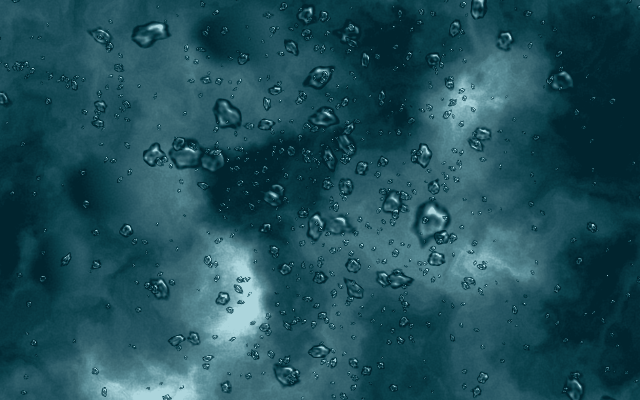
Reproduce this texture procedurally as a WebGL 1 fragment shader.

```glsl
precision highp float;
// Air bubbles drifting under water in front of stormy teal clouds of light.
uniform vec2 u_resolution;

vec2 hash2(vec2 p) {
  vec3 a = fract(p.xyx * vec3(0.1031, 0.1030, 0.0973));
  a += dot(a, a.yzx + 33.33);
  return fract((a.xx + a.yz) * a.zy);
}

float corner(vec2 cell, vec2 offset) {
  return dot(hash2(cell + 71.0) * 2.0 - 1.0, offset);
}

float gradientNoise(vec2 p) {
  vec2 i = floor(p), f = p - i, e = vec2(1.0, 0.0);
  vec2 u = f * f * f * (f * (f * 6.0 - 15.0) + 10.0);
  return mix(mix(corner(i, f), corner(i + e, f - e), u.x),
             mix(corner(i + e.yx, f - e.yx), corner(i + 1.0, f - 1.0), u.x), u.y);
}

float fbm(vec2 p) {
  float sum = 0.0, amplitude = 0.6;
  for (int i = 0; i < 6; i++) {
    sum += amplitude * gradientNoise(p);
    p = mat2(1.6, 1.2, -1.2, 1.6) * p + 9.7;
    amplitude *= 0.56;
  }
  return sum;
}

float glow(vec2 p, vec2 center, vec2 size) {
  vec2 q = (p - center) / size;
  return exp(-dot(q, q));
}

float segmentDistance(vec2 p, vec2 a, vec2 b) {
  vec2 along = b - a;
  return length(p - a - along * clamp(dot(p - a, along) / dot(along, along), 0.0, 1.0));
}

// Brightness of the water: broad lights and shadows with torn cloud edges.
float cloudTone(vec2 p) {
  vec2 warp = vec2(fbm(p * 3.0 + 4.0), fbm(p * 3.0 + 23.0));
  vec2 q = p + 0.2 * warp;
  float light = 0.75 * glow(q, vec2(0.58, 0.27), vec2(0.07, 0.17))
    + 0.75 * glow(q, vec2(0.36, 0.02), vec2(0.19, 0.09))
    + 0.30 * glow(q, vec2(0.66, 0.12), vec2(0.20, 0.12))
    + 0.36 * glow(q, vec2(0.41, 0.56), vec2(0.09, 0.12))
    + 0.35 * glow(q, vec2(0.42, 0.87), vec2(0.20, 0.09))
    + 0.55 * glow(q, vec2(1.18, 0.73), vec2(0.13, 0.19))
    + 0.38 * glow(q, vec2(1.10, 0.36), vec2(0.24, 0.17));
  float shadow = 0.32 * smoothstep(1.15, 0.65, length((q - vec2(0.72, 0.51)) / vec2(0.19, 0.16)))
    + 0.34 * glow(q, vec2(0.96, 0.84), vec2(0.13, 0.20))
    + 0.36 * glow(q, vec2(1.52, 0.55), vec2(0.24, 0.40))
    + 0.30 * glow(q, vec2(0.03, 0.42), vec2(0.20, 0.42));
  return 0.34 + light - shadow + 0.85 * fbm(q * 3.6 + 0.6 * warp + 11.0);
}

// Chance of a bubble: a central plume plus thin strings of fine bubbles.
float bubbleDensity(vec2 p, float fineness) {
  float path = min(segmentDistance(p, vec2(0.0, 0.84), vec2(0.27, 0.77)),
                   segmentDistance(p, vec2(0.27, 0.92), vec2(0.32, 0.70)));
  path = min(path, segmentDistance(p, vec2(0.52, 0.62), vec2(0.90, 0.60)));
  float plume = 0.08 + 0.60 * glow(p, vec2(0.86, 0.50), vec2(0.36, 0.55));
  return plume * mix(0.85, 0.65, fineness) + fineness * smoothstep(0.025, 0.008, path);
}

// One lumpy glass bubble: dark outline, folded core, pale crescents.
float addBubble(float tone, vec2 offset, vec2 radii, float angle, float soft, vec2 seed) {
  float c = cos(angle), s = sin(angle);
  vec2 q = mat2(c, -s, s, c) * offset / radii;
  if (dot(q, q) > 4.0) return tone;
  float d = length(q) + 0.6 * gradientNoise(q * 1.1 + seed);
  float mask = 1.0 - smoothstep(1.0 - soft, 1.0 + soft, d);
  float facing = dot(offset / (length(offset) + 0.0001), vec2(0.5, 0.866));
  float crescent = exp(-pow((d - 0.6) / 0.18, 2.0));
  float folds = gradientNoise(q * 2.3 + seed + 17.0);
  float glass = mix(tone, 0.30, 0.5) - 0.06 + 0.9 * folds - 0.42 * smoothstep(0.6, 0.92, d)
    + crescent * (0.75 * smoothstep(0.2, 0.95, facing) + 0.35 * smoothstep(0.5, 1.0, -facing));
  return mix(tone, max(glass, -0.1), mask * 0.92);
}

// A jittered grid of bubbles; fineness runs from 0 (large) to 1 (tiny).
float addBubbleLayer(float tone, vec2 p, float cells, float fineness, float pixel) {
  for (int i = 0; i < 9; i++) {
    float k = float(i), row = floor((k + 0.5) / 3.0);
    vec2 cell = floor(p * cells) + vec2(k - 3.0 * row, row) - 1.0;
    vec2 seed = cell + floor(cells * 7.0);
    vec2 pick = hash2(seed), shape = hash2(seed + 31.0);
    vec2 center = (cell + 0.1 + 0.8 * hash2(seed + 57.0)) / cells;
    if (pick.x > bubbleDensity(center, fineness)) continue;
    float radius = mix(0.13, 0.36, pow(pick.y, 1.5)) / cells;
    float soft = max(mix(0.08, 0.4, pow(shape.y, 4.0)), pixel / radius);
    vec2 radii = radius * vec2(1.0, mix(0.5, 0.95, shape.x));
    tone = addBubble(tone, p - center, radii, shape.y * 6.28, soft, seed);
  }
  return tone;
}

// Close bubbles out of focus, dark on the left and pale on the right.
float addDefocused(float tone, vec2 p) {
  for (int i = 0; i < 3; i++) {
    float k = float(i);
    vec2 center = vec2(0.15 - 0.005 * k + 0.115 * k * k, 0.34 + 0.095 * (k + k * k));
    vec2 q = (p - center) / vec2(0.07 + 0.025 * k, 0.085);
    float mask = 1.0 - smoothstep(0.6, 1.2, length(q) + 0.5 * gradientNoise(q + k * 5.3));
    tone = mix(tone, 0.15 + 0.4 * q.x + 0.1 * q.y, mask * 0.9);
  }
  return tone;
}

vec3 waterColor(float tone) {
  float t = tone * 5.0;
  vec3 color = mix(vec3(0.01, 0.16, 0.20), vec3(0.04, 0.25, 0.29), clamp(t, -0.2, 1.0));
  color = mix(color, vec3(0.14, 0.33, 0.38), clamp(t - 1.0, 0.0, 1.0));
  color = mix(color, vec3(0.24, 0.42, 0.46), clamp(t - 2.0, 0.0, 1.0));
  color = mix(color, vec3(0.35, 0.55, 0.59), clamp(t - 3.0, 0.0, 1.0));
  return mix(color, vec3(0.60, 0.77, 0.80), clamp(t - 4.0, 0.0, 1.3));
}

void main() {
  vec2 p = gl_FragCoord.xy / u_resolution.y;
  float tone = addDefocused(cloudTone(p), p);
  for (int i = 0; i < 5; i++) {
    float level = float(i);
    tone = addBubbleLayer(tone, p, 6.0 * pow(1.6, level), level / 4.0, 1.0 / u_resolution.y);
  }
  tone += 0.07 * gradientNoise(p * 190.0);
  gl_FragColor = vec4(waterColor(tone), 1.0);
}
```
